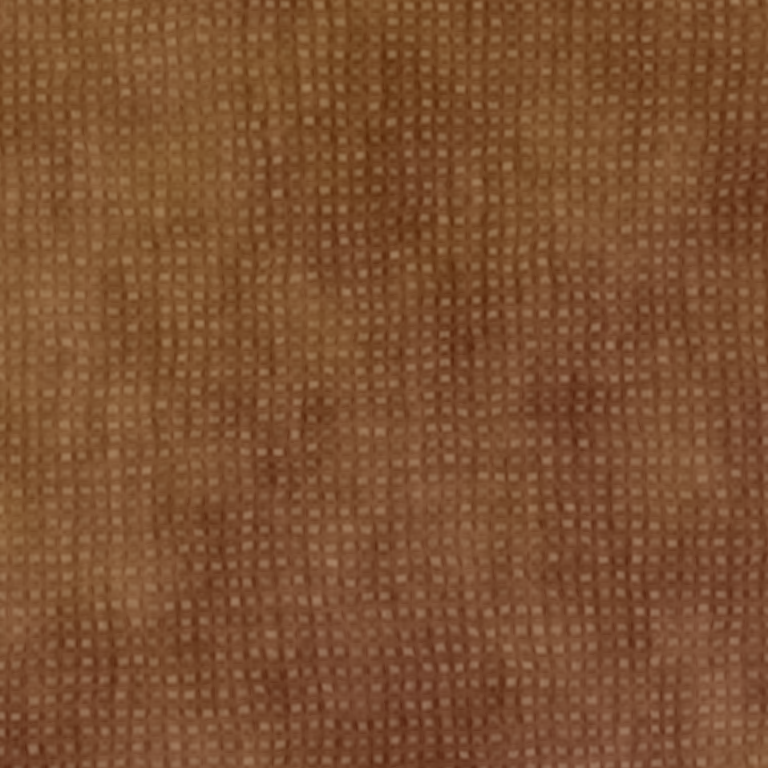
Reproduce this texture procedurally as a WebGL 1 fragment shader.

```glsl
precision highp float;
// Worn brown plain-weave cloth: a slightly skewed, wobbling grid of pale thread
// knots with dark gaps beside and below them, over soft mottled stains.
// Knots and gaps come from one repeated cell; value noise varies each repeat.
uniform vec2 u_resolution;

#define THREADS vec2(46.0, 46.5)
#define SKEW_CELLS vec2(0.9, -1.0)
#define KNOT_SIZE vec2(0.21, 0.18)
#define EDGE_SOFTNESS 0.16
#define WARP_CELLS 1.1
#define WOBBLE_CELLS 0.32
#define KNOT_LIGHT 0.150
#define GAP_DARK 0.074
#define STREAK_AMOUNT 0.050
#define GRAIN_AMOUNT 0.055
#define STAIN_COLOR vec3(0.430, 0.255, 0.125)
#define CLOTH_COLOR vec3(0.535, 0.370, 0.210)

float hash(vec2 p) {
  return fract(sin(dot(p, vec2(127.1, 311.7))) * 43758.545);
}

float noise(vec2 p) {
  vec2 cell = floor(p);
  vec2 f = fract(p);
  f = f * f * (3.0 - 2.0 * f);
  float low = mix(hash(cell), hash(cell + vec2(1.0, 0.0)), f.x);
  float high = mix(hash(cell + vec2(0.0, 1.0)), hash(cell + vec2(1.0, 1.0)), f.x);
  return mix(low, high, f.y);
}

float fbm(vec2 p) {
  float sum = 0.0;
  float amplitude = 0.5;
  for (int i = 0; i < 4; i++) {
    sum += amplitude * noise(p);
    p = p * 2.03 + vec2(17.3, 9.1);
    amplitude *= 0.55;
  }
  return sum / 1.01;
}

// Signed noise pair for displacing the threads
vec2 sway(vec2 p) {
  return vec2(noise(p + 5.0), noise(p + 21.0)) - 0.5;
}

// Soft-edged box, 1 inside and 0 outside
float softBox(vec2 p, vec2 halfSize) {
  vec2 d = abs(p) - halfSize;
  vec2 inside = 1.0 - smoothstep(-EDGE_SOFTNESS, EDGE_SOFTNESS, d);
  return inside.x * inside.y;
}

void main() {
  vec2 uv = gl_FragCoord.xy / u_resolution;

  // Stains: dark toward the centre and right, faded along the left edge
  vec2 fromLeft = (uv - vec2(0.03, 0.64)) * vec2(5.0, 2.6);
  float fade = exp(-dot(fromLeft, fromLeft));
  float heart = exp(-18.0 * dot(uv - vec2(0.49, 0.49), uv - vec2(0.49, 0.49)));
  float mottling = fbm(uv * vec2(8.5, 6.5) + vec2(3.7, 8.2));
  float tone = 0.50 + 1.45 * (mottling - 0.5) + 0.35 * fade - 0.16 * heart;
  tone = clamp(tone, 0.0, 1.0);

  // Thread grid: overall skew, slow waves and a short wobble of each thread
  vec2 grid = uv * THREADS + SKEW_CELLS * uv.yx;
  grid += WARP_CELLS * sway(uv * 3.0) + WOBBLE_CELLS * sway(uv * 24.0);
  vec2 cell = floor(grid);
  vec2 jitter = vec2(hash(cell + 3.0), hash(cell + 47.0)) - 0.5;
  vec2 local = fract(grid) - 0.5 - 0.14 * jitter;

  // Knots flatten into wider, fainter dashes where the cloth is pale
  float knotVariation = hash(cell + 91.0);
  vec2 knotSize = KNOT_SIZE * mix(0.8, 1.15, knotVariation);
  knotSize.x += 0.07 * tone;
  float knot = softBox(local, knotSize);
  knot *= mix(0.5, 1.1, knotVariation) * mix(1.2, 0.55, tone);

  // Gaps beside each knot, and a shadow dash beneath it
  float column = smoothstep(0.24, 0.46, abs(local.x));
  float row = 1.0 - smoothstep(0.12, 0.42, abs(local.y));
  float dash = softBox(local + vec2(0.0, 0.43), vec2(0.24, 0.05));
  float gap = column * mix(0.25, 1.0, row) + 0.65 * dash;
  gap *= mix(0.55, 1.2, hash(cell + 13.0)) * mix(1.15, 0.7, tone);

  // Uneven yarn, stronger along the upright threads, and fibre grain
  float streak = noise(vec2(grid.x * 1.9, uv.y * 11.0))
               + 0.5 * noise(vec2(uv.x * 11.0 + 31.0, grid.y * 1.9)) - 0.75;
  float grain = noise(uv * vec2(190.0, 150.0)) - 0.5;

  // Base runs from golden brown at the top to dusty rose at lower right
  vec3 color = mix(STAIN_COLOR, CLOTH_COLOR, tone);
  float rosiness = smoothstep(0.2, 1.5, 0.6 * uv.x + 1.0 - uv.y);
  rosiness += 0.5 * (noise(uv * 9.0 + 60.0) - 0.5);
  color += rosiness * vec3(0.000, -0.008, 0.036);
  color += knot * KNOT_LIGHT * vec3(0.80, 1.00, 1.00);
  color -= gap * GAP_DARK * vec3(0.85, 1.00, 0.90);
  color += STREAK_AMOUNT * streak + GRAIN_AMOUNT * grain;

  gl_FragColor = vec4(clamp(color, 0.0, 1.0), 1.0);
}
```
